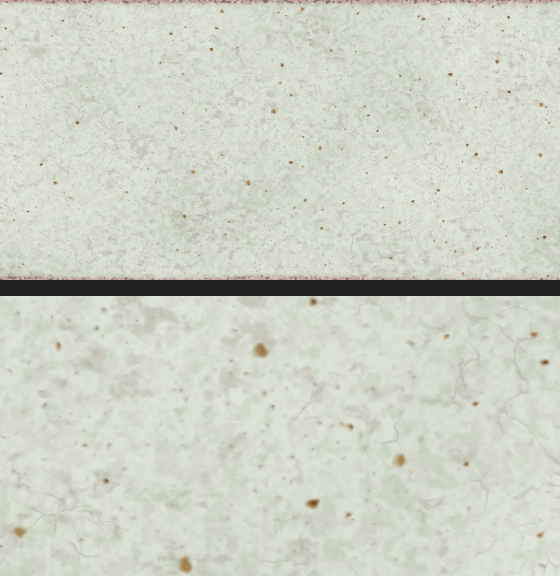
Top: the whole. Bottom: its middle third, enlarged.
This texture is drawn by a WebGL 1 fragment shader. Its source:

```glsl
precision highp float;
// Pale celadon glazed tile: fine mottling, hairline crazing, rust specks and worn pink rims.
uniform vec2 u_resolution;

const vec3 GLAZE = vec3(0.854, 0.877, 0.824);
const vec3 SAGE = vec3(0.785, 0.820, 0.745);
const vec3 WARM = vec3(0.835, 0.832, 0.792);
const vec3 SMUDGE = vec3(0.745, 0.738, 0.682);
const vec3 CRACK = vec3(0.650, 0.635, 0.570);
const vec3 DUST = vec3(0.630, 0.585, 0.505);
const vec3 TAN = vec3(0.650, 0.520, 0.330);
const vec3 RUST = vec3(0.360, 0.220, 0.070);
const vec3 PINK = vec3(0.750, 0.620, 0.595);
const vec3 GRIT = vec3(0.430, 0.380, 0.345);
const float MOTTLE_SCALE = 70.0;
const float GRAIN_SCALE = 170.0;
const float GRAIN_CONTRAST = 0.032;
const float CLOUD_CONTRAST = 0.080;
const float CRACK_WIDTH = 0.0024;
const float VEIN_WIDTH = 0.030;
const float SPOT_BLUR = 0.0038;
const float RUST_CELLS = 16.0;
const float RUST_SHARE = 0.24;
const float DUST_CELLS = 58.0;
const float DUST_SHARE = 0.45;
const float TOP_RIM = 0.012;
const float BOTTOM_RIM = 0.014;

float hash(vec2 p) {
  vec3 q = fract(p.xyx * 0.1031);
  q += dot(q, q.yzx + 33.33);
  return fract((q.x + q.y) * q.z);
}

vec2 hash2(vec2 p) {
  return vec2(hash(p + 17.3), hash(p + 71.9));
}

float noise(vec2 p) {
  vec2 i = floor(p), f = fract(p);
  f = f * f * (3.0 - 2.0 * f);
  float low = mix(hash(i), hash(i + vec2(1.0, 0.0)), f.x);
  float high = mix(hash(i + vec2(0.0, 1.0)), hash(i + 1.0), f.x);
  return mix(low, high, f.y);
}

float fbm(vec2 p) {
  float sum = 0.0, gain = 0.5333;
  for (int i = 0; i < 4; i++) {
    sum += gain * noise(p);
    p = mat2(1.6, 1.2, -1.2, 1.6) * p + 11.7;
    gain *= 0.5;
  }
  return sum;
}

// Hairlines along the borders of irregular cells
float cracks(vec2 p, float cells, float px) {
  vec2 bend = vec2(fbm(p * 16.0 + 3.1), fbm(p * 16.0 + 47.0)) - 0.5;
  vec2 q = (p + 0.08 * bend) * cells, id = floor(q);
  vec2 nearest = vec2(9.0), second = vec2(9.0);
  for (int y = -1; y <= 1; y++) {
    for (int x = -1; x <= 1; x++) {
      vec2 c = id + vec2(float(x), float(y));
      vec2 r = c + hash2(c + cells) - q;
      if (dot(r, r) < dot(nearest, nearest)) {
        second = nearest;
        nearest = r;
      } else if (dot(r, r) < dot(second, second)) {
        second = r;
      }
    }
  }
  float gap = dot(second, second) - dot(nearest, nearest);
  float d = 0.5 * gap / (length(second - nearest) * cells);
  return 1.0 - smoothstep(0.0, CRACK_WIDTH + 0.5 * px, d);
}

// Scattered soft spots: x is coverage, y is a random tone that deepens to the core
vec2 spots(vec2 p, float cells, float share, vec2 radii, float px) {
  vec2 id = floor(p * cells), result = vec2(0.0);
  float blur = max(SPOT_BLUR, 0.7 * px);
  for (int y = -1; y <= 1; y++) {
    for (int x = -1; x <= 1; x++) {
      vec2 c = id + vec2(float(x), float(y));
      float size = hash(c + 5.7), tone = hash(c + 29.1);
      float r = mix(radii.x, radii.y, size * size * size);
      vec2 d = p - (c + hash2(c)) / cells;
      d.y *= 0.85 + 0.5 * tone;
      float cover = 1.0 - smoothstep(r - blur, r + blur, length(d));
      cover *= step(hash(c + 83.3), share);
      float core = 1.0 - smoothstep(0.1 * r, 1.1 * r, length(d - 0.25 * r));
      if (cover > result.x) result = vec2(cover, tone * (0.25 + 0.75 * core));
    }
  }
  return result;
}

void main() {
  float px = 1.0 / u_resolution.y;
  vec2 p = gl_FragCoord.xy * px;
  float cloud = fbm(p * 3.0 + 8.0) - 0.5;

  // Mottled glaze
  float sage = fbm(p * MOTTLE_SCALE) + 0.35 * cloud;
  float warm = fbm(p * MOTTLE_SCALE * 0.9 + 90.0) - 0.2 * cloud;
  vec3 color = mix(GLAZE, SAGE, 0.80 * smoothstep(0.47, 0.78, sage));
  color = mix(color, WARM, 0.75 * smoothstep(0.51, 0.70, warm));
  float smudge = fbm(p * vec2(46.0, 62.0) + 31.0) + 0.5 * (fbm(p * 6.0 + 5.0) - 0.5);
  color = mix(color, SMUDGE, 0.65 * smoothstep(0.61, 0.84, smudge));
  color += GRAIN_CONTRAST * (noise(p * GRAIN_SCALE) - 0.5) - CLOUD_CONTRAST * cloud;

  // Sparse broken crazing and short veins
  float broken = smoothstep(0.30, 0.62, fbm(p * 38.0 + 15.0));
  float wide = cracks(p, 3.6, px) * smoothstep(0.46, 0.68, fbm(p * 4.0 + 60.0));
  float fine = cracks(p + 7.0, 12.0, px) * smoothstep(0.48, 0.70, fbm(p * 8.0 + 21.0));
  float vein = 1.0 - smoothstep(0.0, VEIN_WIDTH, abs(fbm(p * vec2(18.0, 24.0) + 70.0) - 0.5));
  vein *= smoothstep(0.52, 0.72, fbm(p * 14.0 + 35.0));
  float line = max(0.40 * wide, max(0.38 * fine, 0.36 * vein));
  color = mix(color, CRACK, line * broken);

  // Faint dust and rust specks
  vec2 ragged = p + 0.005 * (vec2(noise(p * 120.0), noise(p * 120.0 + 55.0)) - 0.5);
  float dusty = smoothstep(0.25, 0.65, fbm(p * 6.0 + 44.0));
  vec2 dust = spots(ragged + 3.0, DUST_CELLS, DUST_SHARE, vec2(0.0014, 0.0046), px);
  color = mix(color, DUST, dust.x * (0.20 + 0.80 * dust.y) * (0.5 + 0.6 * dusty));
  vec2 rust = spots(ragged, RUST_CELLS, RUST_SHARE, vec2(0.0030, 0.0082), px);
  color = mix(color, mix(TAN, RUST, rust.y), 0.92 * rust.x);

  // Worn rims: full along the top, patchy along the bottom
  float fray = 0.020 * (fbm(p * 55.0 + 13.0) - 0.5);
  float patchy = smoothstep(0.40, 0.75, noise(vec2(p.x * 4.0, 2.5)));
  float inside = min(1.0 - p.y - TOP_RIM, p.y - BOTTOM_RIM * (0.15 + 0.85 * patchy));
  color = mix(color, SMUDGE, 0.45 * (1.0 - smoothstep(-0.004, 0.020, inside + fray)));
  float rim = 1.0 - smoothstep(-0.008, 0.005, inside + fray);
  vec3 rimColor = mix(PINK, GRIT, smoothstep(0.50, 0.90, noise(p * 125.0 + 40.0)));
  rimColor = mix(rimColor, GLAZE, 0.6 * smoothstep(0.65, 0.90, noise(p * 135.0 + 77.0)));
  color = mix(color, rimColor, 0.9 * rim);

  gl_FragColor = vec4(clamp(color, 0.0, 1.0), 1.0);
}
```
